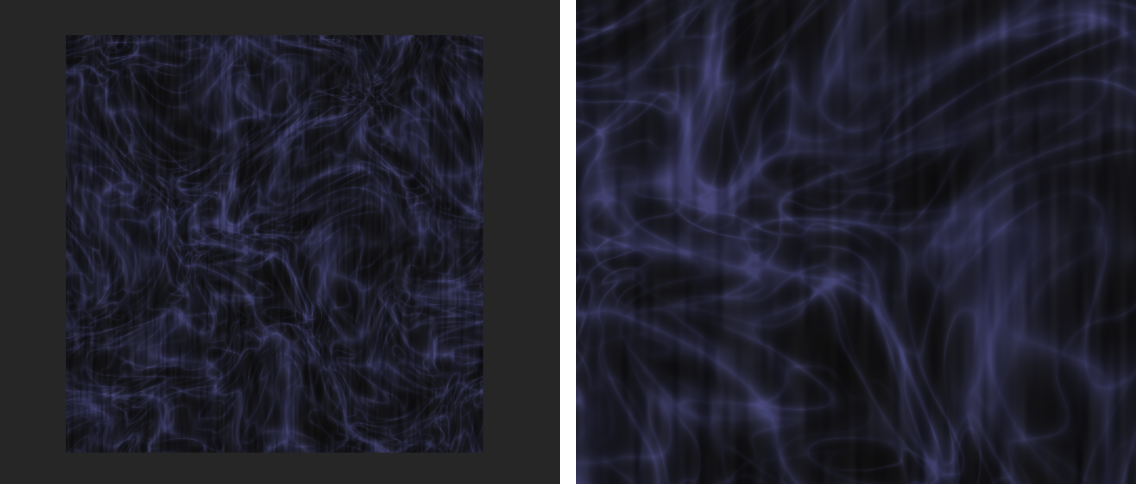
Left, the full canvas; right, a detail of the centre.
Give the GLSL for this texture, as a WebGL 1 fragment shader.

```glsl
precision highp float;

uniform vec2 u_resolution;

#define PANEL_CENTER vec2(-0.0113, -0.0038)
#define PANEL_HALF 0.4313
#define SURROUND_COLOR vec3(0.150)
#define BASE_COLOR vec3(0.034, 0.034, 0.037)
#define STRAND_COLOR vec3(0.135, 0.135, 0.262)
#define STRAND_SCALE 8.0
#define STRAND_SHARPNESS 15.0
#define STRAND_GAIN 0.80
#define WARP_AMOUNT 0.45
#define STREAK_SCALE vec2(230.0, 26.0)
#define STREAK_GREY 0.050

float hash(vec2 p) {
  return fract(sin(dot(p, vec2(127.1, 311.7))) * 43758.545);
}

mat2 rotation(float angle) {
  float c = cos(angle), s = sin(angle);
  return mat2(c, s, -s, c);
}

// Cellular noise: each cell holds a jittered point with a random slope.
float cellNoise(vec2 p) {
  vec2 cell = floor(p);
  float sum = 0.0;
  for (int y = -1; y <= 1; y++) {
    for (int x = -1; x <= 1; x++) {
      vec2 id = cell + vec2(float(x), float(y));
      vec2 jitter = vec2(hash(id), hash(id + 37.3));
      vec2 d = p - id - mix(vec2(0.15), vec2(0.85), jitter);
      float angle = 6.2832 * hash(id + 71.9);
      float falloff = max(1.0 - dot(d, d), 0.0);
      sum += dot(d, vec2(cos(angle), sin(angle))) * falloff * falloff * falloff;
    }
  }
  return sum;
}

// Smooth lattice noise, stretched by the caller into streaks.
float streakNoise(vec2 p) {
  vec2 i = floor(p), f = fract(p);
  f = f * f * (3.0 - 2.0 * f);
  float low = mix(hash(i), hash(i + vec2(1.0, 0.0)), f.x);
  float high = mix(hash(i + vec2(0.0, 1.0)), hash(i + 1.0), f.x);
  return mix(low, high, f.y);
}

// Layered sines bend the strands into curls.
vec2 curlWarp(vec2 p) {
  float freq = 11.0;
  for (int i = 0; i < 4; i++) {
    vec2 q = rotation(float(i) * 1.9 + 0.6) * p;
    p += WARP_AMOUNT / freq * sin(q.yx * freq + vec2(1.3, 4.1) * float(i + 1));
    freq *= 1.63;
  }
  return p;
}

// Ridges along the zero lines of the noise, faded in patches.
float strands(vec2 p) {
  float total = 0.0, freq = STRAND_SCALE, weight = STRAND_GAIN, side = 1.0;
  vec2 warped = curlWarp(p);
  for (int i = 0; i < 4; i++) {
    vec2 shift = vec2(17.3, 9.1) * float(i + 1);
    vec2 q = rotation(side * 0.75) * warped * vec2(freq);
    float n = cellNoise(q * vec2(0.8, 1.2) + shift);
    float patches = smoothstep(-0.28, 0.22, cellNoise(p * freq * 0.55 + shift.yx));
    total += weight * exp(-STRAND_SHARPNESS * abs(n)) * mix(0.25, 1.0, patches);
    freq *= 1.55;
    weight *= 0.82;
    side = -side;
  }
  return min(total, 1.25);
}

void main() {
  vec2 p = (gl_FragCoord.xy - 0.5 * u_resolution) / u_resolution.y - PANEL_CENTER;

  // Fine vertical streaks over the strands
  float fine = streakNoise(p * STREAK_SCALE + 500.0);
  float broad = streakNoise(p * STREAK_SCALE * 0.47 + 900.0);
  float streak = mix(fine, broad, 0.4);
  vec3 cloth = BASE_COLOR + STREAK_GREY * streak;
  cloth += STRAND_COLOR * strands(p) * mix(0.68, 1.32, streak);

  // Square panel on a plain surround
  float edge = max(abs(p.x), abs(p.y)) - PANEL_HALF;
  float pixel = 1.0 / u_resolution.y;
  float inside = 1.0 - smoothstep(-0.5 * pixel, 0.5 * pixel, edge);
  gl_FragColor = vec4(mix(SURROUND_COLOR, cloth, inside), 1.0);
}
```
